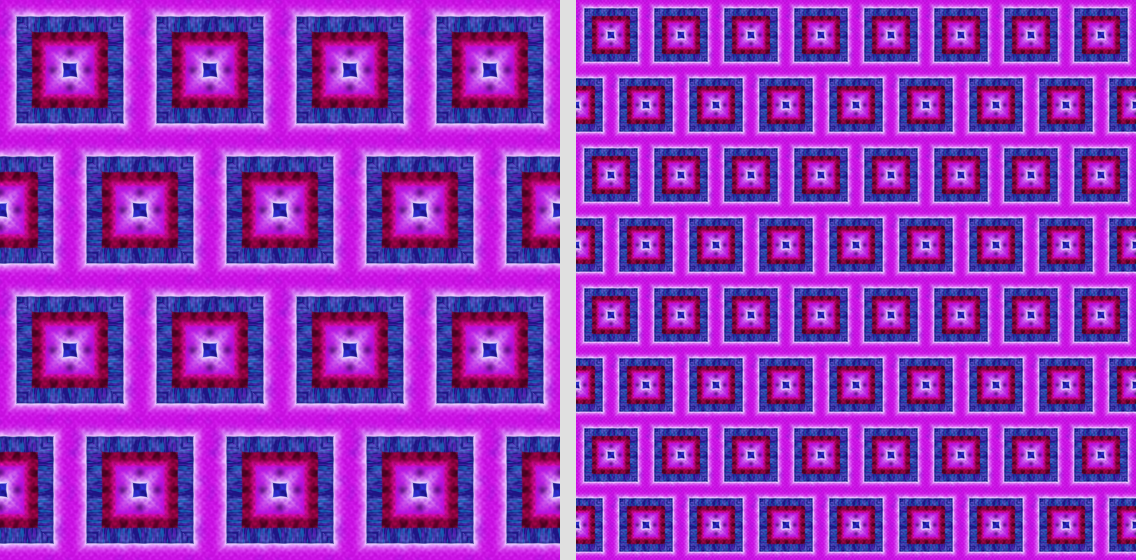
Left: one tile. Right: repeated 2 by 2.
A Shadertoy shader for this pattern:

```glsl
const float REPEATS = 4.0;         // even, so the brick offset wraps
const float BLUE_HALF = 0.382;     // half widths, in cells
const float RED_HALF = 0.271;
const float PINK_HALF = 0.172;
const float CORE_HALF = 0.050;
const float WOBBLE = 0.005;
const float STITCH_WAVES = 18.0;   // even, stays whole over half a cell
const float TAU = 6.28318;

const vec3 MAGENTA = vec3(0.79, 0.06, 0.89);
const vec3 VIOLET = vec3(0.56, 0.08, 0.83);
const vec3 LILAC = vec3(0.90, 0.65, 0.99);
const vec3 WHITE = vec3(0.95, 0.91, 1.0);
const vec3 NAVY = vec3(0.12, 0.08, 0.52);
const vec3 STEEL = vec3(0.36, 0.43, 0.82);
const vec3 TEAL = vec3(0.05, 0.43, 0.73);
const vec3 PURPLE = vec3(0.42, 0.13, 0.76);
const vec3 WINE = vec3(0.55, 0.01, 0.25);
const vec3 DARK_WINE = vec3(0.22, 0.0, 0.09);
const vec3 CERISE = vec3(0.80, 0.04, 0.60);
const vec3 CORE_DARK = vec3(0.10, 0.06, 0.50);
const vec3 CORE_LIGHT = vec3(0.20, 0.20, 0.85);

vec2 gradient(vec2 node, vec2 period) {
    node = mod(node, period);
    float angle = TAU * fract(sin(dot(node, vec2(127.1, 311.7))) * 43758.5);
    return vec2(cos(angle), sin(angle));
}

// Gradient noise, about -0.7 to 0.7, wrapping after a whole period
float noise(vec2 p, vec2 period) {
    vec2 i = floor(p), f = fract(p);
    vec2 u = f * f * f * (f * (f * 6.0 - 15.0) + 10.0);
    vec2 e = vec2(1.0, 0.0);
    float low = mix(dot(gradient(i, period), f),
                    dot(gradient(i + e.xy, period), f - e.xy), u.x);
    float high = mix(dot(gradient(i + e.yx, period), f - e.yx),
                     dot(gradient(i + e.xx, period), f - e.xx), u.x);
    return mix(low, high, u.y);
}

// Repeats every half cell across, so offset rows join smoothly
float clothNoise(vec2 p, float scale) {
    return noise(p * scale, vec2(0.5 * scale, scale));
}

float boxRadius(vec2 p) {
    return max(abs(p.x), abs(p.y));
}

float inside(float radius, float halfWidth, float soft) {
    return 1.0 - smoothstep(-soft, soft, radius - halfWidth);
}

float stitches(vec2 p) {
    p += 0.006 * clothNoise(p, 24.0);
    vec2 wave = sin(TAU * STITCH_WAVES * p);
    return wave.x * wave.y;
}

vec3 background(vec2 p, float radius, float cloud, float grain) {
    float smudge = smoothstep(0.0, 0.5, clothNoise(p + 0.37, 6.0) + 0.3 * cloud);
    vec3 col = mix(MAGENTA, VIOLET, 0.75 * smudge);
    float outer = max(radius - BLUE_HALF, 0.0);
    float halo = exp(-outer * outer / 0.0028) * (0.72 + 0.6 * cloud);
    col = mix(col, LILAC, clamp(halo + 0.3 * grain, 0.0, 1.0));
    return mix(col, WHITE, exp(-outer / 0.011));
}

vec3 blueBand(float along, float radius, float cloud, float grain) {
    vec2 thread = vec2(along * 64.0, radius * 8.0);
    float streak = noise(thread, vec2(64.0));
    float tint = noise(thread * vec2(0.75, 1.0) + 17.0, vec2(64.0));
    float patches = 0.5 - 0.5 * cos(TAU * along / 0.19);
    float light = 0.55 * patches + 0.7 * streak + 0.5 * cloud + 0.5 * grain;
    vec3 col = mix(NAVY, STEEL, clamp(light, 0.0, 1.0));
    col = mix(col, TEAL, 0.65 * smoothstep(0.1, 0.4, tint));
    col = mix(col, PURPLE, 0.65 * smoothstep(0.1, 0.4, -tint));
    return mix(col, NAVY, 0.5 * smoothstep(BLUE_HALF - 0.025, BLUE_HALF, radius));
}

vec3 redBand(float along, float radius, float cloud, float grain) {
    float blots = smoothstep(0.35, 1.0, 0.5 + 0.5 * cos(TAU * along / 0.118) + 0.5 * cloud);
    float rim = smoothstep(PINK_HALF + 0.015, RED_HALF - 0.02, radius);
    vec3 col = mix(CERISE, WINE, smoothstep(PINK_HALF, PINK_HALF + 0.055, radius));
    col = mix(col, DARK_WINE, 0.8 * blots * rim);
    return col * (1.0 + 0.45 * grain);
}

vec3 pinkCentre(vec2 p, float radius, float cloud, float grain) {
    vec3 col = mix(LILAC, MAGENTA, smoothstep(0.04, PINK_HALF, radius + 0.04 * cloud));
    col = mix(col, VIOLET, clamp(0.25 + 1.1 * grain, 0.0, 0.8));
    // Four dark spots on the axes
    vec2 a = abs(p);
    vec2 spot = vec2(max(a.x, a.y) - 0.125, min(a.x, a.y));
    col = mix(col, 0.5 * VIOLET, 0.75 * exp(-dot(spot, spot) / 0.0009));
    return mix(col, WHITE, exp(-max(radius - CORE_HALF, 0.0) / 0.014));
}

void mainImage(out vec4 fragColor, in vec2 fragCoord) {
    // Brick layout: even rows shift by half a cell
    vec2 grid = fragCoord / iResolution.xy * REPEATS;
    grid.x += 0.5 * (1.0 - mod(floor(grid.y), 2.0));
    vec2 p = fract(grid) - 0.5;
    float soft = max(REPEATS / iResolution.y, 0.003);

    // Woven surface
    float cloud = clothNoise(p, 12.0);
    float grain = 0.22 * stitches(p) + 0.4 * clothNoise(p, 48.0);
    float along = abs(p.x) > abs(p.y) ? p.y : p.x;
    float radius = boxRadius(p) + WOBBLE * clothNoise(p, 16.0);

    // Nested squares, outermost first
    vec3 col = background(p, radius, cloud, grain);
    col = mix(col, blueBand(along, radius, cloud, grain), inside(radius, BLUE_HALF, soft));
    col = mix(col, redBand(along, radius, cloud, grain), inside(radius, RED_HALF, soft));
    col = mix(col, pinkCentre(p, radius, cloud, grain), inside(radius, PINK_HALF, 0.012));

    // Core with pinched sides and crossed quarters
    float coreRadius = radius + 0.006 * (1.0 - abs(along) / CORE_HALF);
    float quarters = smoothstep(-0.0003, 0.0003, p.x * p.y);
    vec3 core = mix(CORE_DARK, CORE_LIGHT, 0.2 + 0.6 * quarters + 0.5 * grain);
    col = mix(col, core, inside(coreRadius, CORE_HALF, soft));

    fragColor = vec4(clamp(col * (1.0 + 0.12 * grain), 0.0, 1.0), 1.0);
}
```
